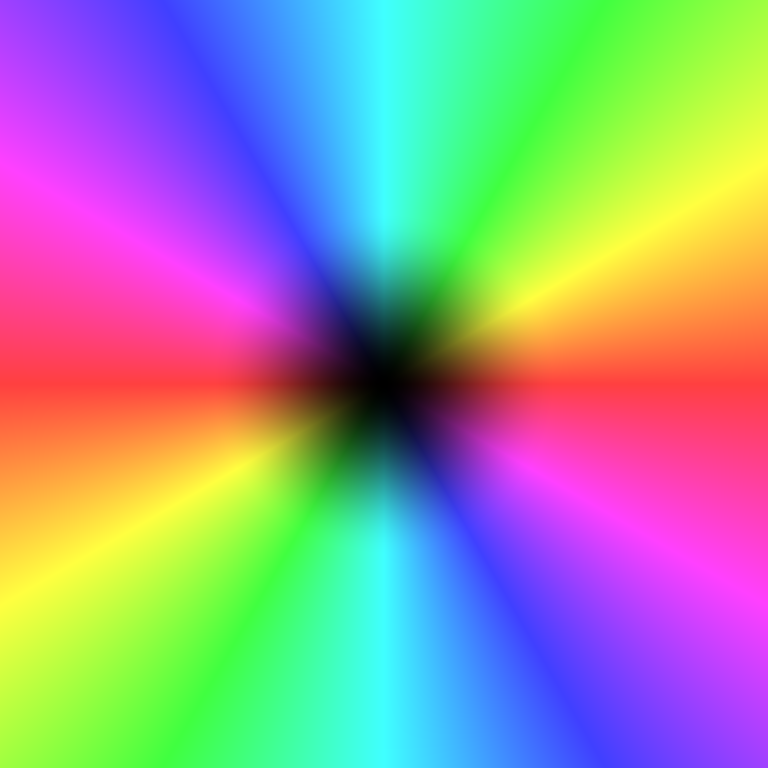
A Shadertoy shader for this background:

```glsl
// Two turns of a pastel hue wheel around a soft black centre.

// Piecewise linear hue ramp, with a full cycle for hue in 0..1.
vec3 hueColor(float hue) {
    vec3 ramp = abs(fract(hue + vec3(0.0, 2.0, 1.0) / 3.0) * 6.0 - 3.0);
    return clamp(ramp - 1.0, 0.0, 1.0);
}

void mainImage(out vec4 fragColor, in vec2 fragCoord) {
    // Centred coordinates, one unit per canvas height
    vec2 p = (fragCoord - 0.5 * iResolution.xy) / iResolution.y;

    // Hue repeats every half turn; the offset avoids atan(0, 0)
    float angle = atan(p.y, p.x + 1e-6);
    vec3 color = mix(vec3(1.0), hueColor(angle / 3.14159), 0.75);

    // Fade to black at the centre
    color *= smoothstep(0.0, 0.225, length(p));

    fragColor = vec4(color, 1.0);
}
```
